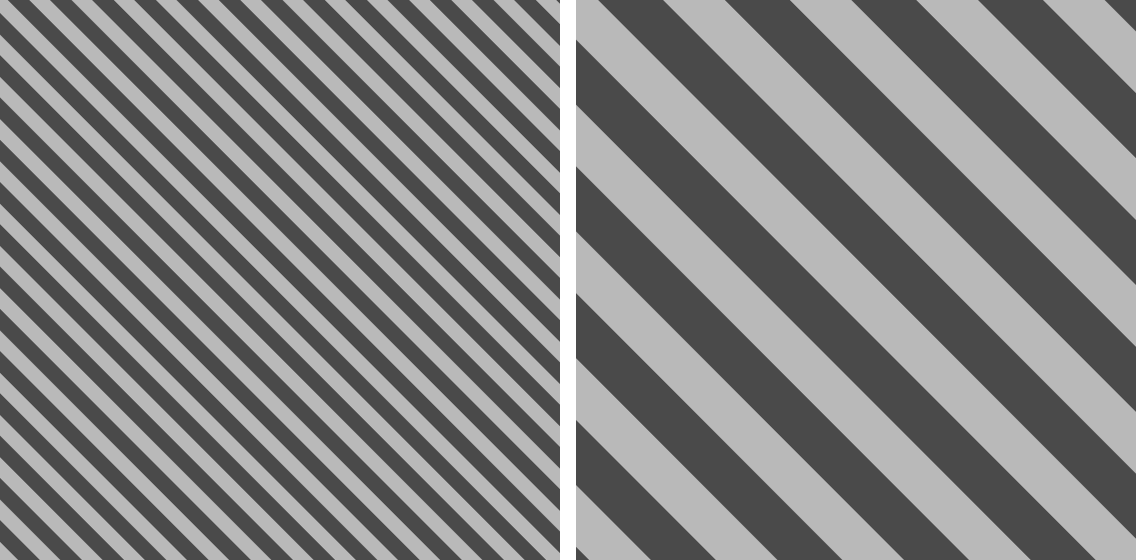
Left: the whole. Right: its middle third, enlarged.
Give the GLSL for this pattern, as a Shadertoy shader.

```glsl
// Even diagonal stripes of light grey over dark grey, falling from left to right.

const vec3 DARK_GREY = vec3(0.29);
const vec3 LIGHT_GREY = vec3(0.727);

const float STRIPE_ANGLE = 44.957;   // direction across the stripes, in degrees
const float STRIPE_PERIOD = 0.05333; // distance between stripe centres
const float LIGHT_SHARE = 0.487;     // part of each period that is light
const float STRIPE_OFFSET = -0.0033; // first stripe centre, from the top left corner

// Signed distance to the nearest stripe edge, negative inside a stripe.
float stripeDistance(float across, float period, float share) {
    float fromCentre = abs(fract(across / period + 0.5) - 0.5) * period;
    return fromCentre - 0.5 * share * period;
}

// Coverage of a shape with an edge one pixel soft.
float coverage(float dist, float pixel) {
    return clamp(0.5 - dist / pixel, 0.0, 1.0);
}

void mainImage(out vec4 fragColor, in vec2 fragCoord) {
    float pixel = 1.0 / iResolution.y;
    vec2 fromCorner = fragCoord * pixel - vec2(0.0, 1.0);

    // Position measured across the stripes
    float angle = radians(STRIPE_ANGLE);
    float across = dot(fromCorner, vec2(cos(angle), sin(angle))) - STRIPE_OFFSET;

    // Flat light stripes on the dark ground
    float dist = stripeDistance(across, STRIPE_PERIOD, LIGHT_SHARE);
    vec3 color = mix(DARK_GREY, LIGHT_GREY, coverage(dist, pixel));
    fragColor = vec4(color, 1.0);
}
```
